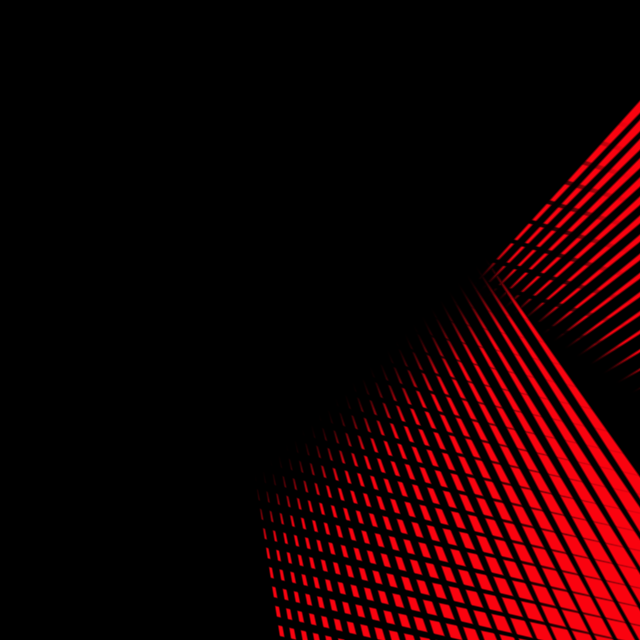
Give the GLSL for this background, as a Shadertoy shader.

```glsl
// Two fans of dashed red light stripes crossing on black.
#define RED vec3(0.98, 0.01, 0.06)
#define LOWER_HUB vec2(0.204, 1.415)
#define UPPER_HUB vec2(0.158, -0.069)
#define LOWER_COUNT 27.5
#define LOWER_STEP 0.012
#define LOWER_GROWTH 0.0312
#define UPPER_STEP 0.0348
#define ROW_DENSITY 34.13
#define TICK_DENSITY 25.6

// Smooth coverage of unit-spaced bars centred on whole numbers
float bars(float x, float duty) {
    float blur = max(fwidth(x), 1e-4);
    float dist = abs(fract(x + 0.5) - 0.5);
    float halfWidth = 0.5 * duty;
    return 1.0 - smoothstep(halfWidth - blur, halfWidth + blur, dist);
}

// Stripes falling from a hub above, widening to the lower right
float lowerFan(vec2 p) {
    float slope = (p.x - LOWER_HUB.x) / (LOWER_HUB.y - p.y);
    float spread = max(slope - 0.168, -0.1) * LOWER_GROWTH / LOWER_STEP;
    float index = log(1.0 + spread) / LOWER_GROWTH;
    float depth = dot(p - vec2(0.404, 0.232), vec2(0.687, -0.727));
    float stripe = bars(index, clamp(0.14 + 1.38 * depth, 0.1, 0.8));

    // Tilted rows cut the stripes into dashes, nearly solid at the right
    float row = (1.0 - p.y - 0.22 * p.x) * ROW_DENSITY - 0.36;
    float dash = bars(row, mix(0.55, 0.93, smoothstep(0.17, 0.6, slope)));
    dash = mix(dash, 1.0, 0.9 * smoothstep(0.42, 0.67, slope));

    float inside = step(-0.5, index) * step(index, LOWER_COUNT);
    return stripe * dash * inside * smoothstep(-0.026, 0.09, depth);
}

// Stripes rising from a hub at the lower left, thinning downward
float upperFan(vec2 p) {
    float slope = (p.y - UPPER_HUB.y) / max(p.x - UPPER_HUB.x, 0.05);
    float index = (1.071 - slope) / UPPER_STEP;
    float duty = 0.65 - 1.28 * (0.833 - p.y) - 0.46 * (1.0 - p.x);
    float stripe = bars(index, clamp(duty, 0.08, 0.7));

    // Narrow slanted ticks fade out toward the right
    float tick = (1.0 - p.y - 0.3 * p.x) * TICK_DENSITY;
    float dash = mix(bars(tick, 0.82), 1.0, smoothstep(0.82, 1.0, p.x));

    float height = p.y - 0.375 + 0.66 * (p.x - 1.0);
    float fade = smoothstep(0.0, 0.08, height) * smoothstep(0.72, 0.81, p.x);
    return stripe * dash * fade * step(-0.5, index);
}

void mainImage(out vec4 fragColor, in vec2 fragCoord) {
    vec2 p = fragCoord / iResolution.xy;
    float light = max(lowerFan(p), upperFan(p));
    fragColor = vec4(RED * light, 1.0);
}
```
